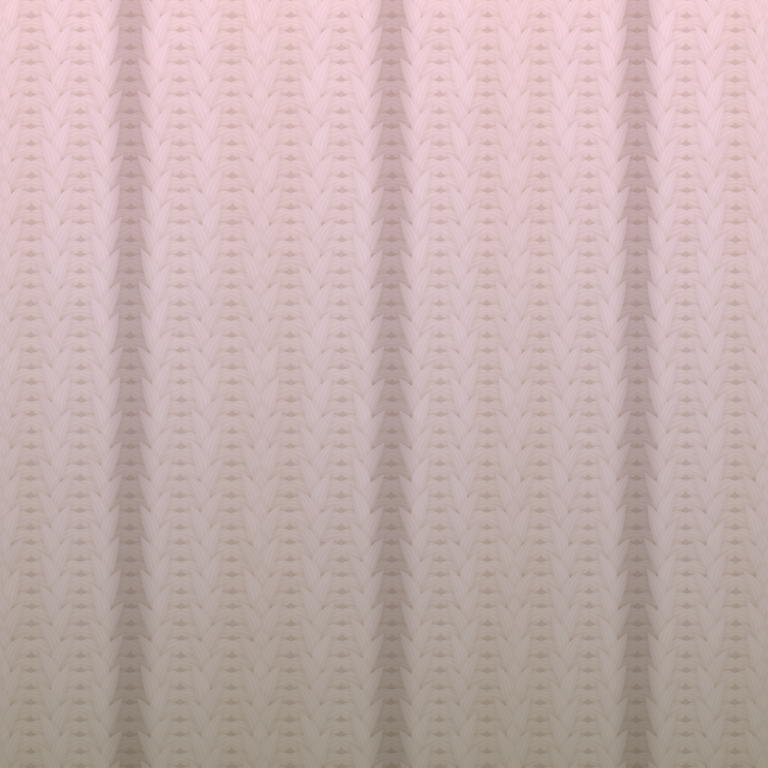
Write a WebGL 2 fragment shader that draws this pattern.

```glsl
#version 300 es
precision highp float;
// Ribbed knit: mirrored columns of braided stitches, shaded rose to olive grey, with dark furrows.

#define PERIOD 0.330        // distance between dark furrows
#define FURROW_X 0.169      // position of the first furrow
#define GAP_PITCH 0.195     // rib spacing, as a part of PERIOD
#define ROWS 24.0           // braid stitches from bottom to top
#define YARN_LINES 13.0     // fibre lines across a stitch
#define YARN_DEPTH 0.10     // strength of the fibre lines
#define FURROW_DEPTH 0.14   // darkness of the furrows
#define DRIFT 0.011         // sideways drift of the middle period
#define VARIATION 0.16      // difference between stitches

uniform vec2 u_resolution;
out vec4 fragColor;

const vec3 OLIVE_GREY = vec3(0.622, 0.588, 0.536);
const vec3 ROSE = vec3(0.955, 0.825, 0.850);
const vec3 LILAC_LIFT = vec3(0.025, 0.030, 0.050);
const vec3 CREVICE_TINT = vec3(0.905, 0.882, 0.852);

float hash(vec2 p) {
    vec3 q = fract(vec3(p.xyx) * 0.1031);
    q += dot(q, q.yzx + 33.33);
    return fract((q.x + q.y) * q.z);
}

// Lays one tapered, curved stitch over the tone below it; returns its coverage.
float layStitch(inout float tone, vec2 p, float angle, vec2 halfSize, float seed) {
    angle += (seed - 0.5) * 0.2;
    vec2 axis = vec2(cos(angle), -sin(angle));
    float along = dot(p, axis);
    float across = dot(p, vec2(-axis.y, axis.x)) + 0.2 * along * along;
    float t = along / halfSize.x;
    float halfWidth = halfSize.y * (1.0 - t * t);
    float edge = halfWidth - abs(across);

    // Contact shadow, then the rounded body and its fibres
    tone -= 0.18 * smoothstep(-0.12, 0.0, edge);
    float body = 0.74 + 0.2 * smoothstep(0.0, 0.16, edge);
    float spread = 0.35 * halfSize.y + 0.65 * max(halfWidth, 0.0);
    body += YARN_DEPTH * sin(across / spread * YARN_LINES + seed * 6.0) * smoothstep(0.01, 0.1, edge);
    body += VARIATION * (seed - 0.5) + 0.1 * across / halfSize.y;
    float cover = smoothstep(0.0, 0.06, edge);
    tone = mix(tone, body, cover);
    return cover;
}

// Tone (x) and rib coverage (y) of one column; p is in row heights, gap centres at x = 0 and width.
vec2 knit(vec2 p, float width, vec2 column) {
    float tone = 0.3;
    float ribCover = 0.0;
    float key = column.x * 7.0 + column.y;

    // Flat strands that fan out of the gaps, alternately thick and thin
    for (int i = 2; i >= -2; i--) {
        float strand = floor(p.y * 2.0) + float(i);
        float thick = mod(strand, 2.0);
        vec2 size = vec2(0.46, 0.27 + 0.05 * thick);
        float angle = 0.28 + 0.16 * thick;
        float y = p.y - 0.5 * strand - 0.25;
        float leftSeed = hash(vec2(key, strand + 60.0));
        float rightSeed = hash(vec2(key + 1.0, strand + 60.0));
        layStitch(tone, vec2(p.x - 0.3, y), angle, size, leftSeed);
        layStitch(tone, vec2(width - p.x - 0.3, y), angle, size, rightSeed);
    }
    // Steep stitches that alternate to braid the rib
    for (int i = 2; i >= -2; i--) {
        float row = floor(p.y) + float(i);
        float y = p.y - row - 0.5;
        float leftSeed = hash(vec2(key + 31.0, row + 160.0));
        float rightSeed = hash(vec2(key + 67.0, row + 160.0));
        vec2 size = vec2(0.86, 0.26);
        float left = layStitch(tone, vec2(p.x - 0.67, y), 1.23, size, leftSeed);
        float right = layStitch(tone, vec2(width - p.x - 0.67, y + 0.5), 1.23, size, rightSeed);
        ribCover = max(ribCover, max(left, right));
    }
    return vec2(clamp(tone, 0.0, 1.15), ribCover);
}

void main() {
    vec2 uv = gl_FragCoord.xy / u_resolution;

    // Slight drift and waver, then a mirror fold about each furrow
    float fromCentre = (uv.x - 0.5) / 0.2;
    float x = uv.x - DRIFT * exp(-fromCentre * fromCentre) + 0.0008 * sin(uv.y * 23.0);
    float periods = (x - FURROW_X) / PERIOD + 0.5;
    float fold = abs(fract(periods) - 0.5);

    // Stitches
    float column = fold / GAP_PITCH;
    float width = GAP_PITCH * PERIOD * ROWS;
    vec2 cell = vec2(fract(column) * width, uv.y * ROWS);
    vec2 stitches = knit(cell, width, vec2(floor(periods) + 2.0, floor(column)));

    // Vertical fade, lilac through the middle
    vec3 color = mix(OLIVE_GREY, ROSE, uv.y) + 4.0 * uv.y * (1.0 - uv.y) * LILAC_LIFT;
    color *= mix(CREVICE_TINT, vec3(1.0), stitches.x);

    // Warm gaps, cooler ribs beside the furrow
    float warmth = 0.5 * (1.0 - stitches.y) + 0.5 * smoothstep(0.25, 0.42, fold);
    color *= mix(vec3(1.005, 1.005, 1.015), vec3(0.985, 0.975, 0.962), warmth);

    // Dark furrow, lapped by the ribs on both sides
    float furrow = 1.0 - smoothstep(0.035, 0.11, fold);
    furrow *= 1.0 - 0.35 * stitches.y;
    color *= 1.0 - FURROW_DEPTH * furrow * vec3(0.88, 1.0, 1.08);

    fragColor = vec4(color, 1.0);
}
```
